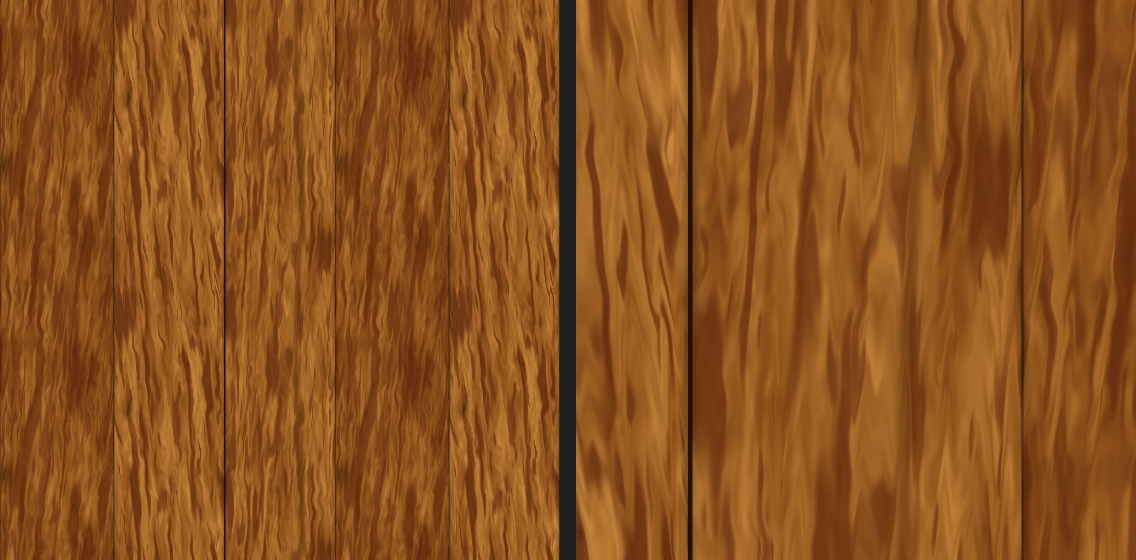
Left: the whole. Right: its middle third, enlarged.
Write a Shadertoy shader that draws this texture.

```glsl
const vec2 TILE = vec2(0.599, 0.5534);              // three planks wide, one grain length tall
const vec4 EDGES = vec4(0.0, 0.339, 0.670, 1.0);    // plank borders across a tile
const vec3 PLANK_TONE = vec3(0.50, 0.72, 0.68);
const vec3 PLANK_SLANT = vec3(0.25, -0.25, 0.125);  // multiples of 1/8, so that the grain wraps
const vec3 PORE_DEPTH = vec3(0.60, 0.75, 0.65);
const vec3 SEAM_WIDTH = vec3(0.0017, 0.0026, 0.0027); // left border of each plank
const vec3 SEAM_DEPTH = vec3(0.60, 0.55, 0.95);

const vec3 DARK_WOOD = vec3(0.38, 0.17, 0.05);
const vec3 MID_WOOD = vec3(0.56, 0.325, 0.105);
const vec3 LIGHT_WOOD = vec3(0.74, 0.49, 0.21);
const vec3 PORE = vec3(0.36, 0.14, 0.04);
const vec3 HEART = vec3(0.41, 0.22, 0.06);
const vec3 KNOT = vec3(0.27, 0.13, 0.03);
const vec3 SEAM = vec3(0.11, 0.05, 0.02);

// Knots: plank, position across, position down, size
const vec4 KNOTS[3] = vec4[3](
    vec4(0.0, 0.05, 0.53, 0.060),
    vec4(1.0, 0.12, 0.32, 0.045),
    vec4(1.0, 0.67, 0.176, 0.012));

float hash(vec2 p) {
    vec3 h = fract(p.xyx * 0.1031);
    h += dot(h, h.yzx + 33.33);
    return fract((h.x + h.y) * h.z);
}

// Random value of a grid cell, repeating after one sheared tile
float cellValue(vec2 cell, vec2 wrap, float seed) {
    cell -= floor(cell.y / wrap.y) * wrap;
    return hash(cell + vec2(61.0, 23.0) * seed + 7.0);
}

// Slanted value noise that is periodic down the plank
float grain(vec2 p, vec2 cells, float slant, float seed) {
    vec2 wrap = vec2(cells.x * slant, cells.y);
    vec2 q = vec2(p.x * cells.x + wrap.x * p.y, p.y * cells.y);
    vec2 c = floor(q);
    vec2 f = smoothstep(0.0, 1.0, q - c);
    float top = mix(cellValue(c, wrap, seed), cellValue(c + vec2(1, 0), wrap, seed), f.x);
    float bottom = mix(cellValue(c + vec2(0, 1), wrap, seed), cellValue(c + 1.0, wrap, seed), f.x);
    return mix(top, bottom, f.y);
}

float bell(float x) {
    return exp(-x * x);
}

void mainImage(out vec4 fragColor, in vec2 fragCoord) {
    vec2 uv = fragCoord / iResolution.xy;
    float pixel = 1.0 / iResolution.x;
    vec2 tile = fract(vec2(uv.x, 1.0 - uv.y) / TILE);

    // Plank under this point, and position within it
    int plank = int(step(EDGES.y, tile.x) + step(EDGES.z, tile.x));
    float seed = float(plank) * 5.0 + 1.0;
    float slant = PLANK_SLANT[plank];
    vec2 p = vec2((tile.x - EDGES[plank]) / (EDGES[plank + 1] - EDGES[plank]), tile.y);

    // Wavering fibres with staggered ends
    vec2 q = p;
    q.x += 0.030 * (grain(p, vec2(8, 26), slant, seed + 20.0) - 0.5);
    q.x += 0.060 * (grain(p, vec2(8, 4), slant, seed + 21.0) - 0.5);
    q.y += 0.140 * (grain(p, vec2(32, 3), slant, seed + 22.0) - 0.5);

    // Tone from broad clouds down to fine fibres
    float tone = PLANK_TONE[plank];
    tone += 0.28 * (grain(p, vec2(8, 5), 0.0, seed + 30.0) - 0.5);
    tone += 0.42 * (grain(q, vec2(16, 5), slant, seed + 31.0) - 0.5);
    tone += 0.36 * (grain(q, vec2(32, 14), slant, seed + 32.0) - 0.5);
    tone += 0.30 * (grain(q, vec2(48, 44), slant, seed + 33.0) - 0.5);
    tone += 0.07 * cos(6.2832 * (p.y - 0.58 + 0.04 * seed));
    tone -= 0.14 * smoothstep(0.75, 1.0, p.x) * float(plank == 0);
    tone = clamp(tone, 0.0, 1.1);
    vec3 color = tone < 0.5 ? mix(DARK_WOOD, MID_WOOD, tone * 2.0)
                            : mix(MID_WOOD, LIGHT_WOOD, tone * 2.0 - 1.0);

    // Reddish pores: long lines and short dashes
    float lines = smoothstep(0.60, 0.86, grain(q, vec2(24, 5), slant, seed + 40.0));
    float dashes = smoothstep(0.64, 0.88, grain(q, vec2(40, 13), slant, seed + 41.0));
    color = mix(color, PORE, PORE_DEPTH[plank] * max(lines, 0.8 * dashes));

    // Dark heart streaks in the last plank
    if (plank == 2) {
        float sway = 0.03 * sin(6.2832 * p.y + 0.8) + q.x - p.x;
        float streak = 0.65 * bell((p.x - 0.65 + sway) / 0.035);
        streak += 0.55 * bell((p.x - 0.83 + sway) / 0.016) * bell((p.y - 0.62) / 0.2);
        color = mix(color, HEART, streak);
    }

    // Knots, ragged along the fibres
    for (int i = 0; i < 3; i++) {
        vec4 knot = KNOTS[i];
        vec2 d = (p - knot.yz) / (knot.w * vec2(1.0, 0.75));
        float rough = 0.4 + 0.6 * grain(q, vec2(32, 50), slant, seed + 50.0);
        color = mix(color, KNOT, 0.85 * rough * bell(length(d)) * float(plank == int(knot.x)));
    }

    // Seams between planks, with a soft shadow
    for (int i = 0; i < 3; i++) {
        float away = abs(fract(tile.x - EDGES[i] + 0.5) - 0.5) * TILE.x;
        float wear = mix(0.65 + 0.35 * grain(p, vec2(8, 16), 0.0, 60.0), 1.0, float(i == 2));
        float halfWidth = 0.5 * SEAM_WIDTH[i];
        float line = 1.0 - smoothstep(halfWidth - 0.5 * pixel, halfWidth + 0.7 * pixel, away);
        color = mix(color, SEAM, SEAM_DEPTH[i] * wear * max(line, 0.3 * bell(away / 0.004)));
    }

    fragColor = vec4(color, 1.0);
}
```
